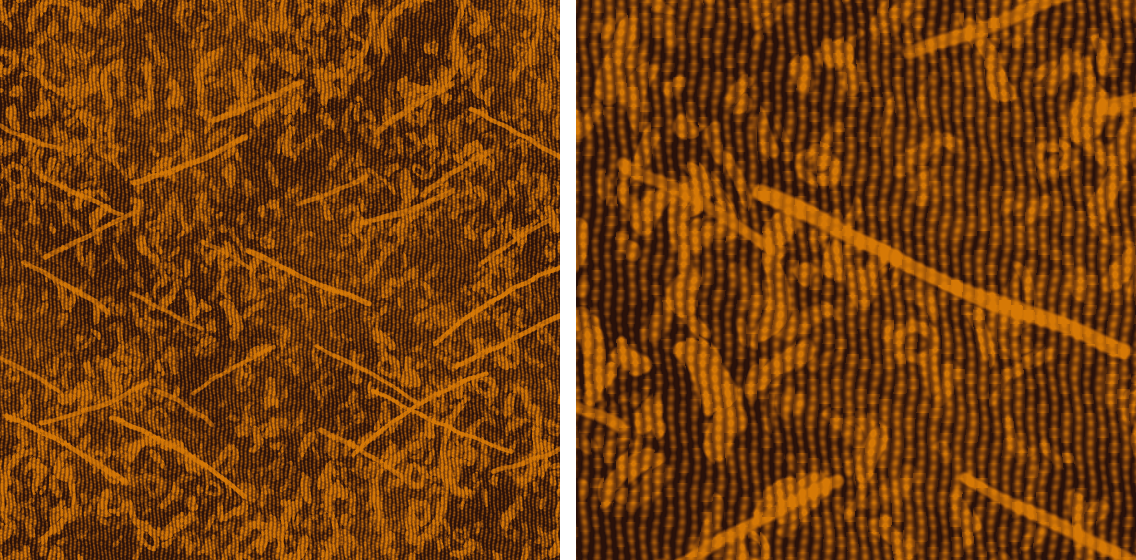
Left: the whole. Right: its middle third, enlarged.
A WebGL 1 fragment shader for this texture:

```glsl
precision highp float;
// Worn woven cloth in amber on dark brown: fine vertical threads carry scattered
// short upright marks and eyelets (cellular scatter), broken medallions near the top
// and bottom, and long slanting strokes that cross the middle.
uniform vec2 u_resolution;

vec2 hash2(vec2 p) {
  return fract(sin(vec2(dot(p, vec2(127.1, 311.7)), dot(p, vec2(269.5, 183.3)))) * 43758.5);
}

vec2 rotate(vec2 p, float angle) {
  float c = cos(angle), s = sin(angle);
  return vec2(c * p.x + s * p.y, c * p.y - s * p.x);
}

float fill(float d) {
  return 1.0 - smoothstep(-0.0014, 0.0014, d);
}

// Slow layered sines, about 0 to 1: where the cloth is bright and crowded
float patches(vec2 p) {
  float s = sin(p.x * 11.0 + 2.0 * sin(p.y * 7.0 + 1.0)) + sin(p.y * 13.0 - 2.0 * sin(p.x * 9.0));
  s += 0.9 * sin(p.x * 31.0 + p.y * 19.0 + 2.0 * sin(p.y * 27.0));
  return clamp(0.5 + 0.23 * s, 0.0, 1.0);
}

// Bowed bar with round ends
float bar(vec2 q, float halfLength, float width, float bow) {
  q.y += bow * q.x * q.x;
  return length(vec2(max(abs(q.x) - halfLength, 0.0), q.y)) - width;
}

// One randomly turned mark or eyelet per cell
float marks(vec2 p, float cells, float seed) {
  float ink = 0.0;
  for (int j = -1; j <= 1; j++) {
    for (int i = -1; i <= 1; i++) {
      vec2 cell = floor(p * cells) + vec2(float(i), float(j));
      vec2 place = hash2(cell + seed);
      vec2 kind = hash2(cell + seed + 57.0);
      vec2 size = hash2(cell + seed + 91.0);
      vec2 middle = (cell + place) / cells;
      float crowding = 0.12 + 0.75 * patches(middle) + 0.3 * abs(middle.y - 0.5);
      vec2 q = rotate(p - middle, 1.45 + (kind.y - 0.5) * 2.0) * cells;
      float d = bar(q, 0.12 + 0.4 * size.x, 0.12 + 0.13 * size.y, (place.x - 0.5) * 1.4);
      if (kind.y > 0.93) d = abs(length(q * vec2(0.8, 1.0)) - 0.38) - 0.13;
      ink = max(ink, step(kind.x, crowding) * (0.5 + 0.5 * size.y) * fill(d / cells));
    }
  }
  return ink;
}

// Large broken ovals, alternately near the top and the bottom
float medallions(vec2 p) {
  float ink = 0.0;
  for (int i = 0; i < 12; i++) {
    float n = float(i);
    vec2 r = hash2(vec2(n, 4.0));
    float top = mod(n, 2.0);
    vec2 middle = vec2((floor(n / 2.0) + 0.2 + 0.6 * r.x) / 6.0, mix(0.22 * r.y, 0.84 + 0.14 * r.y, top));
    vec2 q = rotate(p - middle, (r.x - 0.5) * 0.8) * vec2(1.0, 0.8);
    float d = abs(length(q) - mix(0.04, 0.085, r.y)) - 0.0065;
    float arc = smoothstep(-0.7, -0.4, sin(atan(q.y, q.x) * 2.0 + r.x * 6.3));
    ink = max(ink, arc * fill(d));
  }
  return ink;
}

// Long thin lines slanting either way across the middle
float strokes(vec2 p) {
  float ink = 0.0;
  for (int i = 0; i < 28; i++) {
    float n = float(i);
    vec2 place = hash2(vec2(n, 17.0));
    vec2 size = hash2(vec2(n, 29.0));
    vec2 middle = (vec2(mod(n, 4.0), floor(n / 4.0)) + place) / vec2(4.0, 7.0);
    middle.y = 0.14 + 0.68 * middle.y;
    float side = sign(fract(place.x * 7.0) - 0.45);
    vec2 q = rotate(p - middle, side * mix(0.34, 0.58, size.y));
    float d = bar(q, mix(0.05, 0.14, size.x), mix(0.0034, 0.0052, place.y), (size.y - 0.5) * 2.0);
    ink = max(ink, mix(0.65, 1.0, size.x) * fill(d));
  }
  return ink;
}

void main() {
  vec2 p = gl_FragCoord.xy / u_resolution.y;

  // Weave: upright threads crossed by finer beads, each thread a little different
  float across = p.x * 140.0 + 0.2 * sin(p.y * 45.0 + p.x * 30.0) + 0.1 * sin(p.y * 160.0 + p.x * 90.0);
  float column = floor(across);
  float thread = 0.5 - 0.5 * cos(6.2832 * across);
  float bead = 0.5 + 0.5 * cos(6.2832 * p.y * 170.0 + 3.1416 * column);
  float knot = hash2(vec2(column, floor(p.y * 170.0 + 0.5 * mod(column, 2.0)))).x;
  float weave = thread * (0.58 + 0.42 * bead);

  // Wavering outlines, frayed from thread to thread
  vec2 waver = vec2(sin(p.y * 71.0 + 3.0 * sin(p.x * 43.0)), sin(p.x * 83.0 + 3.0 * sin(p.y * 37.0)));
  vec2 frayed = p + 0.0035 * waver;
  frayed.y += (hash2(vec2(column, 3.0)).x - 0.5) * 0.008;

  float motif = max(marks(frayed, 27.0, 0.0), 0.9 * marks(frayed, 42.0, 210.0));
  motif = max(motif, medallions(frayed));
  float line = strokes(p + 0.0012 * waver);

  float tone = 0.62 * weave + 0.2 * (patches(p * 0.8 + 0.3) - 0.3);
  tone = mix(tone, 0.5 + 0.62 * weave, motif);
  tone = mix(tone, 0.82 + 0.24 * weave, line);
  tone += (knot - 0.5) * 0.24;
  tone = clamp(0.47 + (tone - 0.46) * 1.15, 0.0, 1.0);

  vec3 darkBrown = vec3(0.16, 0.065, 0.04);
  vec3 rust = vec3(0.49, 0.255, 0.05);
  vec3 amber = vec3(0.84, 0.475, 0.025);
  vec3 color = mix(darkBrown, rust, min(tone * 2.0, 1.0));
  color = mix(color, amber, max(tone * 2.0 - 1.0, 0.0));
  gl_FragColor = vec4(color, 1.0);
}
```
